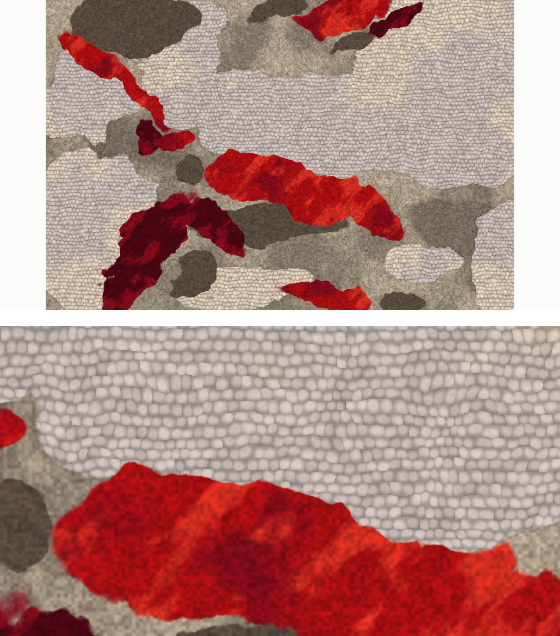
Top: the whole. Bottom: its middle third, enlarged.
Give the GLSL for this texture, as a WebGL 1 fragment shader.

```glsl
precision highp float;
// Abstract tufted rug: cream loop pile, taupe and brown cut pile, red streaks, white margins.
uniform vec2 u_resolution;

const vec3 WHITE = vec3(0.99, 0.99, 0.985);
const vec3 CREAM = vec3(0.86, 0.79, 0.71);
const vec3 LILAC = vec3(0.79, 0.735, 0.715);
const vec3 TAUPE = vec3(0.60, 0.545, 0.475);
const vec3 BROWN = vec3(0.34, 0.285, 0.235);
const vec3 SCARLET = vec3(0.80, 0.17, 0.12);
const vec3 RED = vec3(0.64, 0.055, 0.07);
const vec3 CRIMSON = vec3(0.49, 0.04, 0.10);
const vec3 WINE = vec3(0.28, 0.025, 0.075);

float hash(vec2 p) {
  p = fract(p * vec2(0.1031, 0.1137));
  p += dot(p, p.yx + 33.33);
  return fract((p.x + p.y) * p.x * 17.0 + p.y * 43.7);
}

float noise(vec2 p) {
  vec2 i = floor(p), f = fract(p);
  f = f * f * (3.0 - 2.0 * f);
  return mix(mix(hash(i), hash(i + vec2(1, 0)), f.x),
             mix(hash(i + vec2(0, 1)), hash(i + vec2(1, 1)), f.x), f.y);
}

float fbm(vec2 p) {
  float sum = 0.0, amp = 0.5;
  for (int i = 0; i < 4; i++) {
    sum += amp * noise(p);
    p = p * 2.03 + 17.3;
    amp *= 0.5;
  }
  return sum / 0.9375;
}

vec2 wobble(vec2 p, float freq) {
  return vec2(fbm(p * freq + 3.1), fbm(p * freq + 51.7)) - 0.5;
}

// Approximate distance to a tilted ellipse
float blob(vec2 p, vec2 center, vec2 radius, float angle) {
  vec2 d = p - center;
  float c = cos(angle), s = sin(angle);
  vec2 q = vec2(c * d.x + s * d.y, c * d.y - s * d.x);
  return (length(q / radius) - 1.0) * min(radius.x, radius.y);
}

float cover(float dist, float soft) {
  return 1.0 - smoothstep(-soft, soft, dist);
}

// Cream field with its staggered rows of yarn loops
float loopField(vec2 p) {
  float d = blob(p, vec2(1.0, 0.60), vec2(0.37, 0.19), -0.12);
  d = min(d, blob(p, vec2(1.50, 0.76), vec2(0.33, 0.38), 0.0));
  d = min(d, blob(p, vec2(0.30, 0.25), vec2(0.21, 0.29), -0.15));
  d = min(d, blob(p, vec2(0.28, 0.69), vec2(0.17, 0.14), 0.0));
  d = min(d, blob(p, vec2(0.60, 0.80), vec2(0.12, 0.20), -0.3));
  d = min(d, blob(p, vec2(1.64, 0.14), vec2(0.13, 0.19), -0.2));
  d = min(d, blob(p, vec2(1.36, 0.16), vec2(0.12, 0.06), 0.1));
  return min(d, blob(p, vec2(0.80, 0.07), vec2(0.22, 0.08), 0.15));
}

float loopShade(vec2 p, float pitch) {
  vec2 g = p / pitch + 1.6 * wobble(p, 18.0);
  g.x += 0.5 * mod(floor(g.y), 2.0);
  vec2 id = floor(g);
  vec2 f = fract(g) - 0.5 + 0.25 * (vec2(hash(id), hash(id + 91.0)) - 0.5);
  float bump = 1.0 - smoothstep(0.2, 0.68, length(f * vec2(0.9, 1.1)));
  return 0.76 + 0.26 * bump + 0.13 * (hash(id + 37.0) - 0.5);
}

float brownField(vec2 p) {
  float d = blob(p, vec2(0.42, 0.92), vec2(0.22, 0.10), -0.05);
  d = min(d, blob(p, vec2(0.90, 0.97), vec2(0.10, 0.04), 0.5));
  d = min(d, blob(p, vec2(1.15, 0.87), vec2(0.07, 0.03), 0.4));
  d = min(d, blob(p, vec2(0.61, 0.45), vec2(0.06, 0.05), 0.5));
  d = min(d, blob(p, vec2(0.86, 0.27), vec2(0.25, 0.04), 0.08));
  d = min(d, blob(p, vec2(0.62, 0.11), vec2(0.10, 0.06), 0.7));
  return min(d, blob(p, vec2(1.31, 0.03), vec2(0.08, 0.03), -0.1));
}

float redField(vec2 p) {
  float d = blob(p, vec2(0.91, 0.39), vec2(0.25, 0.085), -0.18);
  d = min(d, blob(p, vec2(1.19, 0.29), vec2(0.11, 0.06), -0.6));
  d = min(d, blob(p, vec2(0.32, 0.80), vec2(0.15, 0.04), -0.5));
  d = min(d, blob(p, vec2(0.45, 0.69), vec2(0.12, 0.03), -0.9));
  d = min(d, blob(p, vec2(0.56, 0.56), vec2(0.07, 0.035), 0.3));
  d = min(d, blob(p, vec2(1.09, 0.95), vec2(0.15, 0.055), 0.2));
  return min(d, blob(p, vec2(1.05, 0.04), vec2(0.14, 0.045), -0.1));
}

float wineField(vec2 p) {
  float d = blob(p, vec2(0.48, 0.18), vec2(0.24, 0.07), 0.95);
  d = min(d, blob(p, vec2(0.68, 0.28), vec2(0.14, 0.055), -0.6));
  d = min(d, blob(p, vec2(0.48, 0.55), vec2(0.035, 0.05), 0.2));
  return min(d, blob(p, vec2(1.29, 0.95), vec2(0.10, 0.03), 0.45));
}

void main() {
  vec2 p = gl_FragCoord.xy / u_resolution.y;
  float aspect = u_resolution.x / u_resolution.y;
  float soft = max(0.0025, 0.7 / u_resolution.y);
  vec2 q = p + 0.13 * wobble(p, 7.0) + 0.014 * wobble(p, 60.0);
  float drift = fbm(p * 9.0 + 8.0);
  float streak = fbm(vec2(p.x + p.y, p.y - p.x) * vec2(9.0, 20.0));

  // Cut pile ground and brown shadows
  vec3 pile = mix(TAUPE * 0.85, TAUPE * 1.12, smoothstep(0.3, 0.7, drift));
  float shadow = blob(q, vec2(1.50, 0.25), vec2(0.19, 0.07), -0.3);
  shadow = min(shadow, blob(q, vec2(0.42, 0.53), vec2(0.20, 0.04), -0.3));
  pile = mix(pile, TAUPE * 0.77, cover(shadow, 0.012));

  // Loop pile sits over the ground, with a shaded seam
  float loopDist = loopField(q);
  vec3 yarn = mix(CREAM, LILAC, smoothstep(0.44, 0.56, fbm(p * 4.0 + 20.0)));
  yarn *= loopShade(p, 0.0125);
  pile *= 1.0 - 0.12 * cover(abs(loopDist) - 0.004, 0.004);
  float loops = cover(loopDist, soft);

  // Dyed cut pile motifs
  vec3 reds = mix(RED, SCARLET, smoothstep(0.50, 0.66, streak));
  reds = mix(CRIMSON, reds, smoothstep(0.30, 0.46, drift));
  vec3 wines = mix(WINE, CRIMSON, smoothstep(0.48, 0.62, streak));
  float brown = cover(brownField(q), soft);
  float wine = cover(wineField(q), soft);
  float red = cover(redField(q), soft);
  pile = mix(mix(mix(pile, BROWN, brown), wines, wine), reds, red);
  loops *= (1.0 - brown) * (1.0 - wine) * (1.0 - red);

  // Fine fibre grain, then the white margins
  float grain = noise(p * 260.0) + 0.6 * noise(p * 110.0) - 0.8;
  vec3 color = mix(pile * (1.0 + 0.32 * grain), yarn * (1.0 + 0.06 * grain), loops);
  float edge = abs(p.x - 0.5 * aspect) - 0.418 * aspect;
  gl_FragColor = vec4(mix(WHITE, color, cover(edge, 0.7 / u_resolution.y)), 1.0);
}
```
